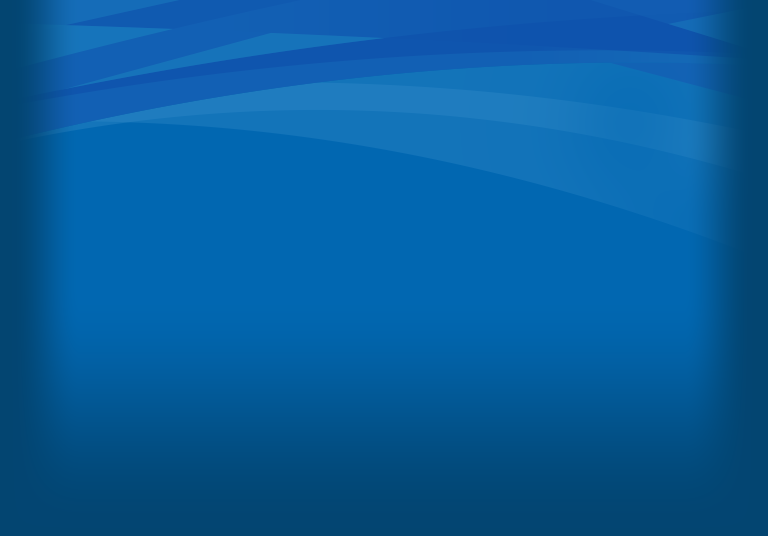
A Shadertoy shader for this background:

```glsl
// Blue backdrop with translucent ribbons sweeping across the top.
// Each ribbon fills the gap between two parabolic edges; the sides and
// the bottom then sink softly into a darker navy.

const vec3 AZURE = vec3(0.005, 0.405, 0.695);
const vec3 NAVY  = vec3(0.010, 0.270, 0.445);
const vec3 SKY   = vec3(0.090, 0.465, 0.735);
const vec3 PALE  = vec3(0.190, 0.540, 0.780);
const vec3 ROYAL = vec3(0.075, 0.375, 0.705);
const vec3 DEEP  = vec3(0.055, 0.320, 0.675);

// Parabola through three depths, at the left, centre and right.
float arc(float x, float left, float centre, float right) {
    float s = 2.0 * x - 1.0;
    return centre + 0.5 * (right - left) * s
         + (0.5 * (left + right) - centre) * s * s;
}

// Smooth-edged coverage of the points deeper than an edge.
float below(float depth, float edge) {
    return clamp((depth - edge) * iResolution.y + 0.5, 0.0, 1.0);
}

// Coverage of the strip between an upper and a lower edge.
float band(float depth, float upper, float lower) {
    return below(depth, upper) * below(lower, depth);
}

// Pale sweeps that hang under the royal ribbons.
vec3 paintSweeps(vec3 color, float x, float depth, float royalEdge) {
    float outer = arc(x, 0.229, 0.279, 0.487);
    float inner = arc(x, 0.270, 0.208, 0.336);
    float crest = arc(x, 0.186, 0.158, 0.253);

    // The sweeps thin out inside a soft hollow and near the right side.
    vec2 hollow = (vec2(x, depth) - vec2(0.82, 0.23)) / vec2(0.09, 0.15);
    float strength = 1.0 - 0.5 * exp(-dot(hollow, hollow));
    strength *= 1.0 - 0.6 * smoothstep(0.72, 0.96, x) * smoothstep(0.25, 0.42, depth);

    color = mix(color, SKY, 0.8 * strength * band(depth, royalEdge, outer));
    float lit = band(depth, max(crest, royalEdge), inner);
    return mix(color, PALE, 0.4 * strength * lit);
}

// Overlapping royal ribbons with lighter gaps between them.
vec3 paintRibbons(vec3 color, float x, float depth, float royalEdge) {
    float beam  = arc(x, 0.043, 0.071, 0.112);
    float rise0 = arc(x, 0.074, -0.084, -0.240);
    float rise1 = arc(x, 0.136, -0.032, -0.149);
    float rise2 = arc(x, 0.199, 0.004, -0.191);
    float spine = arc(x, 0.191, 0.071, 0.019);
    float keel  = arc(x, 0.201, 0.108, 0.102);
    float fall  = arc(x, -0.340, -0.119, 0.102);
    float flare = arc(x, 0.297, 0.152, 0.007);
    float tail  = arc(x, -0.182, 0.006, 0.195);

    // Royal veil over everything above the lowest ribbon edge.
    color = mix(color, ROYAL, 0.95 * below(royalEdge, depth));

    // Darker cores and the wedge falling to the right.
    color = mix(color, DEEP, 0.75 * band(depth, spine, keel));
    float core = band(depth, rise1, beam) * smoothstep(0.25, 0.75, x);
    color = mix(color, DEEP, 0.6 * core);
    color = mix(color, DEEP, 0.45 * band(depth, rise0, min(rise1, beam)));
    color = mix(color, ROYAL, 0.85 * band(depth, royalEdge, tail));

    // Light gaps at the left and the long sliver beside them.
    color = mix(color, SKY, 0.55 * below(rise0, depth));
    color = mix(color, SKY, 0.9 * band(depth, beam, rise1));
    color = mix(color, SKY, 0.85 * band(depth, max(beam, rise2), spine));

    // Upper right corner, its bright flare and a faint shine.
    color = mix(color, ROYAL, 0.6 * below(fall, depth));
    color = mix(color, SKY, 0.6 * band(depth, flare, fall));
    float shine = band(depth, beam, royalEdge) * smoothstep(0.65, 0.95, x);
    return mix(color, SKY, 0.4 * shine);
}

// Navy shade along both sides and the bottom.
float shade(vec2 uv) {
    float left = smoothstep(0.015, 0.105, uv.x);
    float right = 1.0 - smoothstep(0.89, 0.98, uv.x);
    float bottom = smoothstep(0.01, 0.46, uv.y);
    return 1.0 - left * right * bottom;
}

void mainImage(out vec4 fragColor, in vec2 fragCoord) {
    vec2 uv = fragCoord / iResolution.xy;
    float depth = 1.0 - uv.y;
    float royalEdge = arc(uv.x, 0.266, 0.140, 0.123);

    vec3 color = paintSweeps(AZURE, uv.x, depth, royalEdge);
    color = paintRibbons(color, uv.x, depth, royalEdge);
    color = mix(color, NAVY, shade(uv));
    fragColor = vec4(color, 1.0);
}
```
